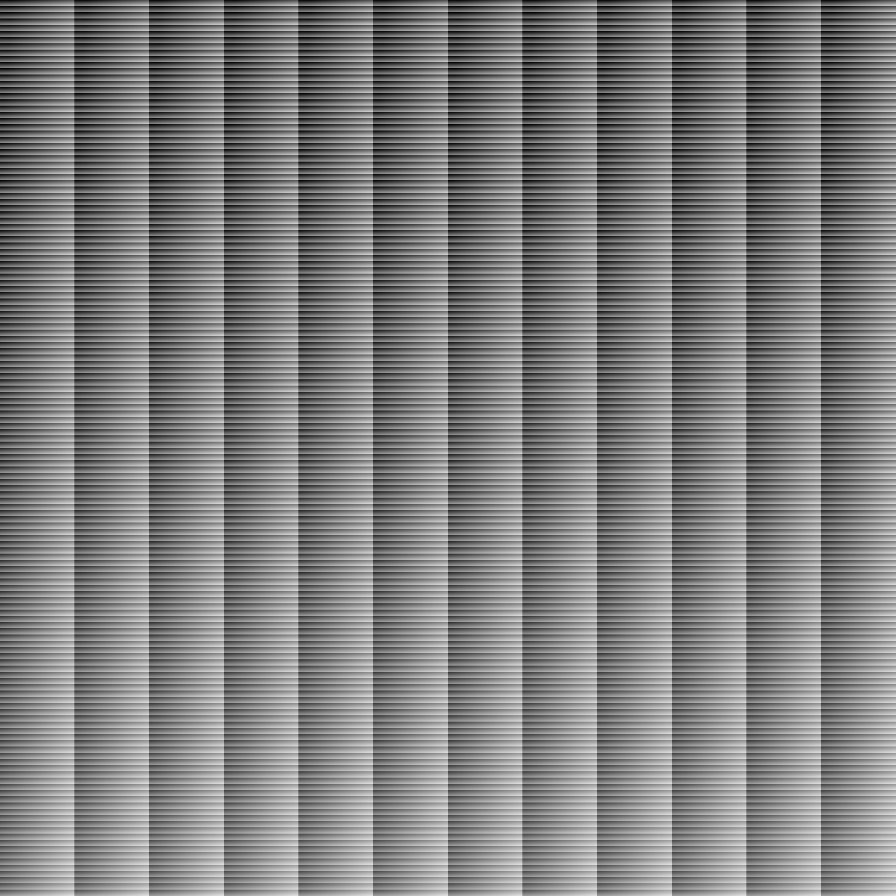
A WebGL 2 fragment shader for this pattern:

```glsl
#version 300 es
precision highp float;

uniform vec2 u_resolution;
out vec4 fragColor;

// Rising ramp in each unit cell, with a falling edge of the given width
float softSaw(float t, float edge) {
    float f = fract(t);
    return min(f / (1.0 - edge), (1.0 - f) / edge);
}

void main() {
    vec2 uv = gl_FragCoord.xy / u_resolution;
    float depth = 1.0 - uv.y;

    // Twelve columns brighten rightward, 144 thin rows brighten downward
    float column = softSaw(uv.x * 12.0, min(6.0 / u_resolution.x, 0.5));
    float row = softSaw(depth * 144.0, min(58.0 / u_resolution.y, 0.5));

    // Row contrast fades toward the bottom as the dark end lifts
    float darkEnd = max(0.0, -0.06 + 0.36 * column + 0.34 * depth);
    float brightEnd = 0.52 + 0.28 * column + 0.08 * depth;

    fragColor = vec4(vec3(mix(darkEnd, brightEnd, row)), 1.0);
}
```
